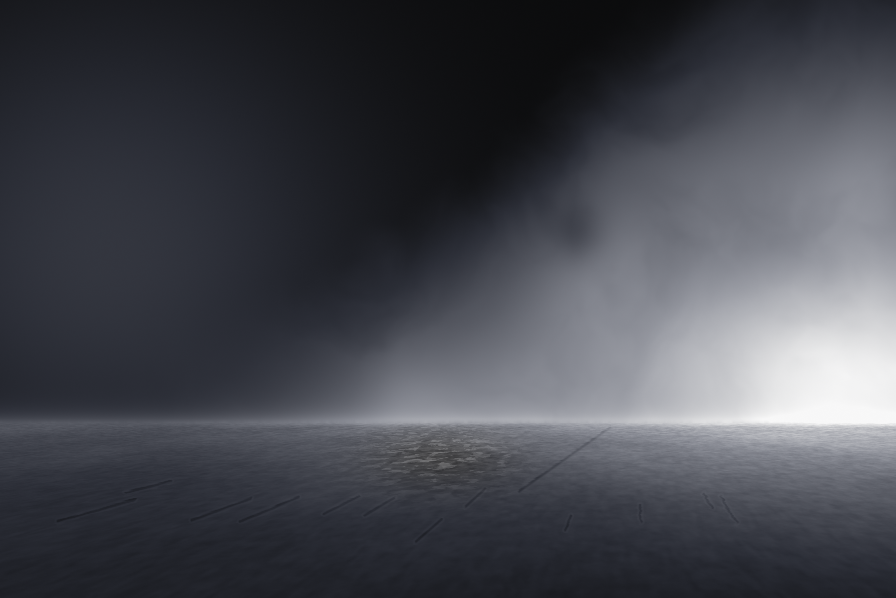
Write a Shadertoy shader that draws this background.

```glsl
// A dark studio backdrop: smoke drifts up from a white glow over a worn floor.
// Brightness is built from gaussians and warped value noise, then tinted blue;
// the floor fades away from the horizon and carries perspective grain and cracks.

float hash(vec2 p) {
    vec3 q = fract(p.xyx * 0.1031);
    q += dot(q, q.yzx + 33.33);
    return fract((q.x + q.y) * q.z);
}

float noise(vec2 p) {
    vec2 i = floor(p), f = fract(p);
    f = f * f * (3.0 - 2.0 * f);
    return mix(mix(hash(i), hash(i + vec2(1, 0)), f.x),
               mix(hash(i + vec2(0, 1)), hash(i + 1.0), f.x), f.y);
}

float fbm(vec2 p) {
    float sum = 0.0, amp = 0.5;
    for (int i = 0; i < 5; i++) {
        sum += amp * noise(p);
        p = mat2(1.6, 1.2, -1.2, 1.6) * p + 17.3;
        amp *= 0.5;
    }
    return sum / 0.97;
}

// Soft elliptical spot
float spot(vec2 p, vec2 center, vec2 radius) {
    vec2 d = (p - center) / radius;
    return exp(-dot(d, d));
}

float segment(vec2 p, vec2 a, vec2 b) {
    vec2 ab = b - a;
    return length(p - a - ab * clamp(dot(p - a, ab) / dot(ab, ab), 0.0, 1.0));
}

float wall(vec2 uv, vec2 p, float horizon) {
    float light = 0.045 + 0.165 * spot(uv, vec2(0.12, 0.58), vec2(0.29, 0.42));

    // Smoke bank with a ragged edge climbing to the right
    vec2 warp = vec2(fbm(p * 3.0 + 4.0), fbm(p * 3.0 + 31.0)) - 0.5;
    float billow = fbm(p * 3.6 + warp * 1.5 + 9.0) - 0.5;
    float top = horizon + 0.66 * smoothstep(0.15, 0.95, uv.x);
    float cover = 1.0 - smoothstep(-0.25, 0.2, uv.y - top + billow * 0.22);
    cover *= smoothstep(0.1, 0.45, uv.x);
    light += cover * (0.38 + 0.22 * billow);

    // Hollows and bright pockets within the smoke
    vec2 bent = uv + warp * 0.05;
    light -= 0.10 * spot(bent, vec2(0.645, 0.61), vec2(0.025, 0.045));
    light -= 0.05 * spot(bent, vec2(0.56, 0.47), vec2(0.07, 0.08));
    light += 0.07 * spot(bent, vec2(0.98, 0.68), vec2(0.06, 0.14));
    light += 0.07 * spot(bent, vec2(0.46, 0.34), vec2(0.05, 0.06));

    // Main glow and the thin haze on the horizon
    light += 0.56 * spot(uv, vec2(0.95, 0.36), vec2(0.24, 0.19));
    return light + 0.2 * exp(-max(uv.y - horizon, 0.0) * 60.0);
}

// Returns brightness in x and warm debris strength in y
vec2 ground(vec2 uv, vec2 p, float horizon) {
    float depth = max(horizon - uv.y, 0.0) / horizon;
    float glow = 0.22 + 0.18 * smoothstep(0.15, 0.5, uv.x)
               + 0.36 * smoothstep(0.5, 0.95, uv.x);
    float light = mix(0.12, 0.075, smoothstep(0.2, 0.9, uv.x))
                + glow * exp(-depth * mix(3.2, 2.4, uv.x));

    // Grain stretched by perspective, with broad stains
    vec2 plane = vec2(uv.x - 0.65, 0.35) / (depth + 0.35);
    float grain = fbm(plane * vec2(70, 110)) - 0.5;
    float ripple = noise(plane * vec2(150, 60) + 5.0 * fbm(plane * 12.0)) - 0.5;
    float stain = fbm(plane * vec2(5, 9) + 3.0) - 0.5;
    light *= 1.0 + 0.22 * grain + 0.12 * ripple * depth + 0.25 * stain;

    // Cracks leaning toward the distant light
    for (int i = 0; i < 12; i++) {
        float k = float(i);
        vec2 a = vec2((k + hash(vec2(k, 2.0))) / 12.0 * 1.3, 0.03 + 0.17 * hash(vec2(k, 7.0)));
        vec2 b = a + (vec2(1.05, 0.4) - a) * (0.08 + 0.1 * hash(vec2(k, 11.0)));
        float d = segment(p + 0.006 * grain, a, b);
        light -= 0.035 * (1.0 - smoothstep(0.0005, 0.003, d));
        light += 0.015 * (1.0 - smoothstep(0.0, 0.003, abs(d - 0.004)));
    }
    float crack = segment(p + 0.008 * grain, vec2(0.87, 0.18), vec2(1.02, 0.285));
    light -= 0.07 * (1.0 - smoothstep(0.0, 0.004, crack));

    // Flaked patch near the middle
    float patchArea = spot(uv, vec2(0.49, 0.235), vec2(0.08, 0.05));
    float flakes = smoothstep(0.53, 0.66, fbm(plane * vec2(45, 70) + 8.0));
    light += patchArea * (0.13 * flakes - 0.05 + 0.12 * grain);
    return vec2(light, patchArea);
}

void mainImage(out vec4 fragColor, in vec2 fragCoord) {
    vec2 uv = fragCoord / iResolution.xy;
    vec2 p = fragCoord / iResolution.y;
    float horizon = 0.293;

    vec2 floorLight = ground(uv, p, horizon);
    float above = smoothstep(horizon - 0.009, horizon + 0.008, uv.y);
    float light = clamp(mix(floorLight.x, wall(uv, p, horizon), above), 0.0, 0.97);

    // Cool tint in the midtones, warm stone on the flaked patch
    float tint = smoothstep(0.0, 0.2, light) * (1.0 - smoothstep(0.5, 1.0, light));
    vec3 color = light + vec3(-0.01, 0.0, 0.035) * tint;
    color += vec3(0.015, 0.004, -0.025) * floorLight.y * (1.0 - above);
    color += (hash(fragCoord) - 0.5) / 255.0;
    fragColor = vec4(color, 1.0);
}
```
